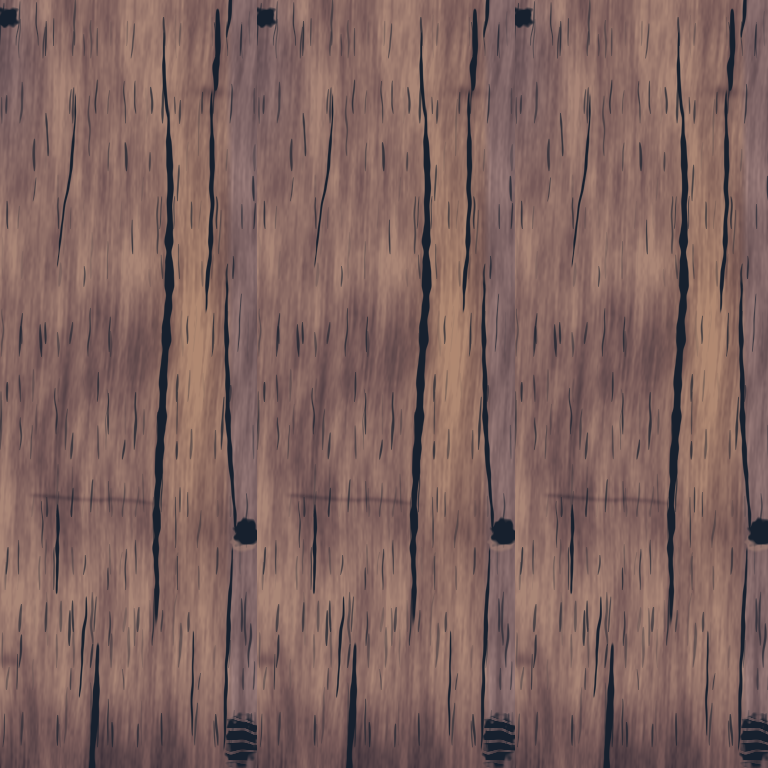
A Shadertoy shader for this texture:

```glsl
// Weathered wooden board with long dark cracks, repeated three times across and once down.

const float BOARD_WIDTH = 0.335;
const vec3 SHADOW = vec3(0.25, 0.20, 0.23);
const vec3 BROWN  = vec3(0.46, 0.345, 0.34);
const vec3 TAN    = vec3(0.66, 0.52, 0.46);
const vec3 MAUVE  = vec3(0.47, 0.39, 0.42);
const vec3 VOID   = vec3(0.09, 0.125, 0.175);

// Large cracks: top x, top y, bottom x, bottom y
const int CRACKS = 12;
const vec4 ENDS[CRACKS] = vec4[](
    vec4(0.218, 0.87, 0.203, 0.18), vec4(0.214, 0.96, 0.220, 0.83),
    vec4(0.284, 0.99, 0.280, 0.88), vec4(0.275, 0.885, 0.268, 0.59),
    vec4(0.295, 0.64, 0.307, 0.30), vec4(0.304, 0.29, 0.292, 0.02),
    vec4(0.128, 0.165, 0.115, -0.06), vec4(0.099, 0.88, 0.073, 0.65),
    vec4(0.076, 0.345, 0.073, 0.225), vec4(0.112, 0.225, 0.104, 0.09),
    vec4(0.251, 0.18, 0.251, 0.04), vec4(0.301, 1.02, 0.296, 0.95));
// Bow, sway and half width of each crack
const vec3 SHAPES[CRACKS] = vec3[](
    vec3(0.004, 0.004, 0.0052), vec3(-0.002, 0.0, 0.0020),
    vec3(0.001, 0.0, 0.0042), vec3(0.004, 0.0, 0.0028),
    vec3(-0.004, 0.0, 0.0030), vec3(-0.002, 0.0, 0.0022),
    vec3(0.001, 0.0, 0.0042), vec3(0.004, 0.001, 0.0015),
    vec3(0.001, 0.0, 0.0022), vec3(0.0, 0.001, 0.0016),
    vec3(0.0, 0.001, 0.0013), vec3(0.0, 0.0, 0.0022));

float hash(vec2 p) {
    vec3 a = fract(vec3(p.xyx) * 0.1031);
    a += dot(a, a.yzx + 33.33);
    return fract((a.x + a.y) * a.z);
}

float noise(vec2 p) {
    vec2 i = floor(p), f = fract(p);
    f = f * f * (3.0 - 2.0 * f);
    return mix(mix(hash(i), hash(i + vec2(1, 0)), f.x),
               mix(hash(i + vec2(0, 1)), hash(i + vec2(1, 1)), f.x), f.y);
}

float fbm(vec2 p) {
    float sum = 0.0, gain = 0.5;
    for (int i = 0; i < 4; i++) {
        sum += gain * noise(p);
        p = p * 2.03 + 17.0;
        gain *= 0.5;
    }
    return sum / 0.9375;
}

// Coverage of a tapering, slightly ragged crack
float crack(vec2 p, vec4 ends, vec3 shape, float aa) {
    float t = clamp((ends.y - p.y) / (ends.y - ends.w), 0.0, 1.0);
    float x = mix(ends.x, ends.z, t) + shape.x * sin(3.1416 * t) + shape.y * sin(6.2832 * t);
    x += 0.003 * (noise(vec2(p.y * 45.0, ends.x * 90.0)) - 0.5);
    float halfWidth = shape.z * sqrt(4.0 * t * (1.0 - t)) * (0.7 + 0.6 * noise(vec2(p.y * 70.0, 3.0)));
    return smoothstep(-aa, aa, halfWidth - abs(p.x - x)) * smoothstep(0.0, 0.03, t * (1.0 - t));
}

// One layer of short random fissures, one per grid cell
float fissures(vec2 p, vec2 cell, float seed, float aa) {
    vec2 id = floor(p / cell);
    float pick = hash(id + seed), len = hash(id + seed + 5.3), lean = hash(id + seed + 9.1) - 0.3;
    vec2 top = (id + vec2(0.35 + 0.3 * pick, 0.65 + 0.35 * len)) * cell;
    vec4 ends = vec4(top, top.x - 0.25 * lean * cell.x, top.y - (0.3 + 0.35 * len) * cell.y);
    float strength = smoothstep(0.4, 1.0, hash(id + seed + 2.7));
    return strength * crack(p, ends, vec3(0.0, 0.0, 0.0007 + 0.0009 * pick), aa);
}

// Coverage of a ragged rounded hole
float hole(vec2 p, vec2 center, vec2 size, float aa) {
    vec2 d = abs(p - center) / size;
    float edge = pow(dot(d * d * d, vec2(1.0)), 1.0 / 3.0) + 0.5 * (noise(p * 170.0) - 0.5);
    float soft = 0.12 + aa / min(size.x, size.y);
    return 1.0 - smoothstep(1.0 - soft, 1.0 + soft, edge);
}

// Soft round patch
float patchAt(vec2 p, vec2 center, vec2 size) {
    vec2 d = (p - center) / size;
    return exp(-dot(d, d));
}

vec3 wood(vec2 p) {
    // Leaning fibres
    vec2 g = vec2(p.x - 0.04 * p.y + 0.012 * noise(p * vec2(9.0, 5.0)), p.y);
    float tone = 0.67 + 0.75 * (fbm(g * vec2(22.0, 9.0)) - 0.5);
    tone += 0.55 * (fbm(g * vec2(85.0, 9.0) + 40.0) - 0.5);
    tone += 0.24 * (noise(g * vec2(330.0, 17.0)) - 0.5) + 0.12 * (noise(g * vec2(420.0, 130.0)) - 0.5);
    // Broad light and dark regions
    float golden = patchAt(p, vec2(0.255, 0.57), vec2(0.05, 0.28));
    tone += 0.16 * golden - 0.38 * smoothstep(0.14, 0.0, p.y);
    tone -= 0.14 * patchAt(p, vec2(0.15, 0.46), vec2(0.06, 0.07));
    tone -= 0.20 * patchAt(p, vec2(0.27, 0.31), vec2(0.09, 0.04));
    tone -= 0.30 * patchAt(p, vec2(0.274, 0.88), vec2(0.022, 0.008));
    tone -= 0.35 * patchAt(p, vec2(0.006, 0.14), vec2(0.014, 0.010));
    // Faint saw line across the grain
    float line = p.y - 0.352 + 0.08 * (p.x - 0.1) + 0.006 * (noise(p * 40.0) - 0.5);
    tone -= 0.22 * exp(-line * line * 90000.0) * smoothstep(0.03, 0.05, p.x) * smoothstep(0.23, 0.18, p.x);
    vec3 color = mix(SHADOW, BROWN, clamp(tone * 2.0, 0.0, 1.0));
    color = mix(color, TAN, clamp(tone * 2.0 - 1.0, 0.0, 1.0));
    color += golden * vec3(0.025, 0.01, -0.02);
    float cool = 0.5 * smoothstep(0.292, 0.305, p.x) + 0.5 * patchAt(p, vec2(0.0, 0.92), vec2(0.05, 0.12));
    return mix(color, MAUVE * (0.55 + 0.65 * tone), min(cool, 0.7));
}

void mainImage(out vec4 fragColor, in vec2 fragCoord) {
    vec2 uv = fragCoord / iResolution.xy;
    vec2 p = vec2(mod(uv.x, BOARD_WIDTH), uv.y);
    float aa = 0.8 / iResolution.y;
    vec3 color = wood(p);

    // Short fissures in three sizes
    for (int i = 0; i < 3; i++) {
        float k = float(i);
        float f = fissures(p + 0.007 * k, vec2(0.017, 0.075) * (1.0 + 0.35 * k), 31.0 * k, aa);
        color = mix(color, VOID, 0.75 * f);
    }
    // Long cracks
    float open = 0.0;
    for (int i = 0; i < CRACKS; i++) open = max(open, crack(p, ENDS[i], SHAPES[i], aa));
    // Knot and broken pockets with pale splinters
    open = max(open, hole(p, vec2(0.010, 0.977), vec2(0.013, 0.012), aa));
    color = mix(color, TAN, 0.5 * hole(p, vec2(0.319, 0.294), vec2(0.016, 0.013), aa));
    open = max(open, hole(p, vec2(0.321, 0.306), vec2(0.015, 0.016), aa));
    float splinter = smoothstep(0.5, 0.85, sin(p.y * 480.0 + 25.0 * p.x + 4.0 * noise(p * 60.0)));
    open = max(open, hole(p, vec2(0.315, 0.035), vec2(0.020, 0.030), aa) * (1.0 - 0.75 * splinter));
    fragColor = vec4(mix(color, VOID, open), 1.0);
}
```
